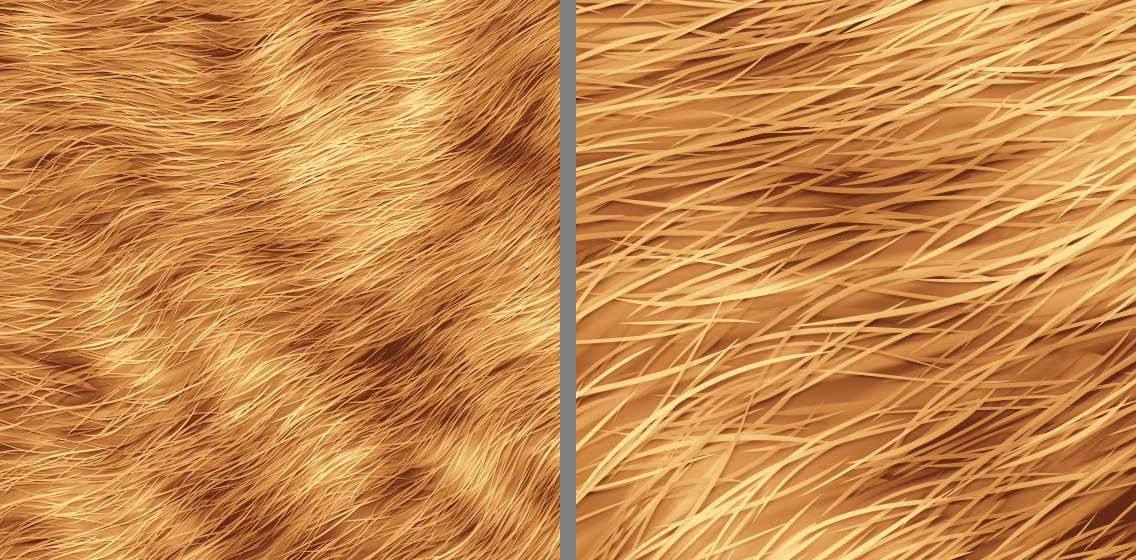
Left, the full canvas; right, a detail of the centre.
A WebGL 2 fragment shader for this texture:

```glsl
#version 300 es
precision highp float;
precision highp int;
// Golden fur: tapered strands scattered on long, flat cells in a coordinate
// frame bent along the combing flow, from soft locks up to bright hairs that
// shade what lies below. One scalar tone is painted, then mapped to colour.

uniform vec2 u_resolution;
out vec4 fragColor;

// Colour ramp, one tone unit per step from shadow to highlight
const vec3 RAMP[6] = vec3[6](
    vec3(0.50, 0.25, 0.12), vec3(0.67, 0.38, 0.18), vec3(0.78, 0.49, 0.24),
    vec3(0.85, 0.59, 0.31), vec3(0.91, 0.70, 0.40), vec3(0.96, 0.82, 0.53));
const float BASE_TONE = 2.3;
const float TUFT_CONTRAST = 2.8;
const float PATCH_CONTRAST = 2.0;
const vec2 TUFT_FREQ = vec2(5.5, 3.0);
const float COMB_ANGLE = 0.45;   // mean direction, radians
const float FAN = 0.6;           // steeper at lower right, flatter at upper left
const float RIGHT_RISE = 0.35;   // upward sweep towards the right
const float SWAY = 0.08;         // depth of the waves in the flow
const float SWAY_FREQ = 3.4;
const float MAX_SLOPE = 0.16;    // deviation of a strand from the flow
const float MAX_BEND = 0.19;
const float SHADOW = 0.9;        // darkening beside a strand

struct Layer {
    vec2 cell;         // grid size along and across the flow
    int count;         // strands per cell
    float tilt;        // slope of the whole layer
    float halfWidth;
    float softness;    // edge blur as a share of the width
    float opacity;
    float lift;        // mean tone above the base
    float spread;      // random tone variation
    float shading;     // light to dark across and along the strand
};

vec4 hash4(uvec4 v) {
    v = v * 1664525u + 1013904223u;
    v.x += v.y * v.w; v.y += v.z * v.x; v.z += v.x * v.y; v.w += v.y * v.z;
    v ^= v >> 16u;
    v.x += v.y * v.w; v.y += v.z * v.x; v.z += v.x * v.y; v.w += v.y * v.z;
    return vec4(v >> 16u) / 65536.0;
}

vec2 gradientAt(ivec2 corner) {
    return hash4(uvec4(uvec2(corner + 512), 7u, 11u)).xy * 2.0 - 1.0;
}

float gradientNoise(vec2 p) {
    ivec2 i = ivec2(floor(p));
    vec2 f = fract(p);
    vec2 s = f * f * f * (f * (f * 6.0 - 15.0) + 10.0);
    vec2 e = vec2(1.0, 0.0);
    float low = mix(dot(gradientAt(i), f), dot(gradientAt(i + ivec2(1, 0)), f - e.xy), s.x);
    float high = mix(dot(gradientAt(i + ivec2(0, 1)), f - e.yx),
                     dot(gradientAt(i + ivec2(1, 1)), f - e.xx), s.x);
    return 1.2 * mix(low, high, s.y);
}

// Frame whose x axis follows the flow: rotated, fanned out and swayed
vec2 combedFrame(vec2 p) {
    vec2 along = vec2(cos(COMB_ANGLE), sin(COMB_ANGLE));
    vec2 q = vec2(dot(p, along), dot(p, vec2(-along.y, along.x)));
    float x = q.x - 0.7;
    float rise = max(x, 0.0);
    q.y -= x * (0.05 - FAN * q.y) + RIGHT_RISE * rise * rise;
    q.y += SWAY * gradientNoise(p * SWAY_FREQ + 3.7);
    return q;
}

// Broad light crests and shadowed hollows
float tuftTone(vec2 p) {
    vec2 leaning = vec2(p.x + 0.22 * p.y, p.y);
    return BASE_TONE + TUFT_CONTRAST * gradientNoise(leaning * TUFT_FREQ + 9.3)
         + PATCH_CONTRAST * gradientNoise(p * vec2(9.0, 13.0) + 21.0);
}

// Paints one layer of strands over the tone below it
float comb(float tone, vec2 q, float base, float pixel, float stretch, uint seed, Layer k) {
    q.y += k.tilt * q.x;
    ivec2 home = ivec2(floor(q / k.cell));
    for (int n = 0; n < k.count; n++)
    for (int c = 0; c < 9; c++) {
        ivec2 id = home + ivec2(c % 3, c / 3) - 1;
        vec4 place = hash4(uvec4(uvec2(id + 512), uint(n), seed));
        vec4 look = fract(place.yzwx * vec4(37.3, 51.7, 43.1, 61.9));
        vec2 d = q - (vec2(id) + place.xy) * k.cell;
        float reach = k.cell.x * mix(0.42, 0.82, place.z);
        float u = clamp(d.x / reach, -1.0, 1.0);

        // Centre line: slope, bow and a slight S curve
        float slope = MAX_SLOPE * (2.0 * place.w - 1.0);
        float bend = MAX_BEND * (2.0 * look.x - 1.0);
        float curl = 0.08 * (look.y - 0.5);
        float y = d.y - reach * u * (slope + u * (bend + curl * u));
        float taper = 1.0 - u * u * u * u;
        float w = k.halfWidth * stretch * mix(0.6, 1.3, look.z) * taper;
        float blur = max(k.softness * w, pixel);
        float cover = clamp((w - abs(y)) / blur + 0.5, 0.0, 1.0) * min(1.0, 2.0 * w / pixel);

        // Shadow cast on the lower side, then the strand itself
        float shade = max(1.0 - abs(y + 1.6 * w) / (1.8 * w + 0.5 * pixel), 0.0);
        tone -= SHADOW * shade * taper * k.opacity;
        float side = clamp(y / max(w, pixel), -1.0, 1.0);
        float strandTone = base + k.lift + k.spread * (2.0 * look.w - 1.0)
                         + k.shading * (0.6 * side + 0.5 * u);
        tone = mix(tone, strandTone, cover * k.opacity);
    }
    return tone;
}

void main() {
    float size = min(u_resolution.x, u_resolution.y);
    vec2 p = gl_FragCoord.xy / size;
    vec2 q = combedFrame(p);
    float pixel = length(vec2(dFdx(q.y), dFdy(q.y)));
    float stretch = clamp(pixel * size, 0.6, 1.2);
    float base = tuftTone(p);

    // Locks, wisps, undercoat hairs, two crossing coats of bright hairs, long strays
    float t = base - 0.5;
    t = comb(t, q, base, pixel, stretch, 1u, Layer(vec2(0.15, 0.065), 2, 0.0, 0.014, 0.6, 0.85, 0.2, 1.2, 0.7));
    t = comb(t, q, base, pixel, stretch, 2u, Layer(vec2(0.11, 0.040), 2, 0.06, 0.0045, 0.6, 0.75, 0.2, 1.6, 0.5));
    t = comb(t, q, base, pixel, stretch, 3u, Layer(vec2(0.08, 0.028), 3, -0.1, 0.0015, 0.4, 0.85, 0.5, 1.9, 0.2));
    t = comb(t, q, base, pixel, stretch, 4u, Layer(vec2(0.09, 0.031), 3, 0.2, 0.0014, 0.4, 0.95, 1.6, 1.1, 0.2));
    t = comb(t, q, base, pixel, stretch, 5u, Layer(vec2(0.10, 0.034), 3, -0.14, 0.0014, 0.4, 0.95, 1.9, 1.1, 0.2));
    t = comb(t, q, base, pixel, stretch, 6u, Layer(vec2(0.18, 0.062), 1, 0.0, 0.0018, 0.4, 1.0, 2.4, 0.7, 0.2));

    t = clamp(t, -0.6, 5.5);
    int rung = clamp(int(floor(t)), 0, 4);
    fragColor = vec4(mix(RAMP[rung], RAMP[rung + 1], t - float(rung)), 1.0);
}
```
